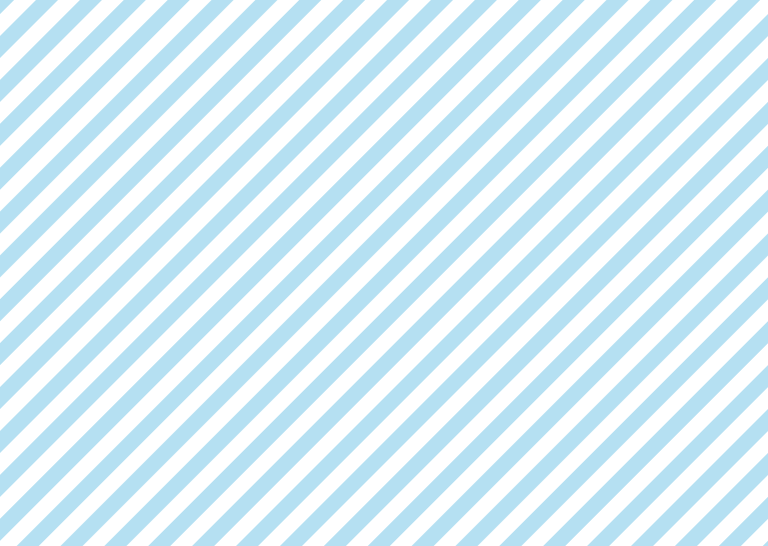
Write a Shadertoy shader that draws this pattern.

```glsl
const vec3 STRIPE_BLUE = vec3(0.71, 0.88, 0.95);
const vec3 GROUND_WHITE = vec3(1.0);
const float REPEATS_ACROSS = 17.5;  // stripe periods along the canvas width
const float STRIPE_SHARE = 0.503;   // blue part of one period
const float STRIPE_PHASE = 0.071;   // first stripe centre from the top left corner, in periods
const float SQRT_HALF = 0.70711;

// Signed distance to the nearest diagonal stripe, in canvas widths; negative inside.
float stripeDistance(vec2 fromTopLeft) {
    float along = (fromTopLeft.x + fromTopLeft.y) * REPEATS_ACROSS - STRIPE_PHASE;
    float offCentre = abs(fract(along + 0.5) - 0.5);
    return (offCentre - 0.5 * STRIPE_SHARE) * SQRT_HALF / REPEATS_ACROSS;
}

void mainImage(out vec4 fragColor, in vec2 fragCoord) {
    // Canvas width is one unit, measured from the top left corner
    float pixel = 1.0 / iResolution.x;
    vec2 fromTopLeft = vec2(fragCoord.x, iResolution.y - fragCoord.y) * pixel;

    // Blend across one pixel at each stripe edge
    float coverage = clamp(0.5 - stripeDistance(fromTopLeft) / pixel, 0.0, 1.0);
    fragColor = vec4(mix(GROUND_WHITE, STRIPE_BLUE, coverage), 1.0);
}
```
